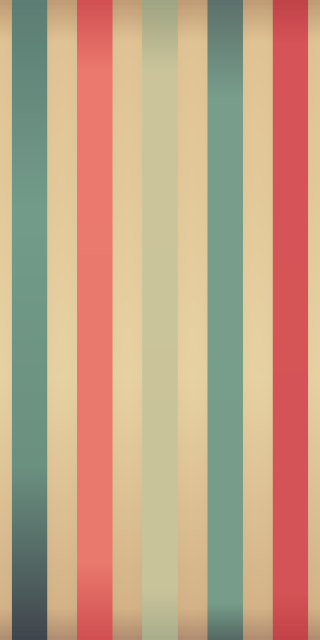
Write a Shadertoy shader that draws this pattern.

```glsl
const int STRIPES = 5;
const float PITCH = 0.2038;        // stripe spacing, in canvas widths
const float HALF_WIDTH = 0.0554;   // half a stripe, in canvas widths
const float EDGE_SHADE = 0.018;    // soft darkening of paper beside stripes
const float SHADE_REACH = 0.016;
const float BAND_AMOUNT = 0.006;   // faint horizontal banding near the ends

const vec3 PAPER_TOP = vec3(0.75, 0.61, 0.46);
const vec3 PAPER_HIGH = vec3(0.88, 0.765, 0.58);
const vec3 PAPER_GLOW = vec3(0.905, 0.82, 0.635);
const vec3 PAPER_LOW = vec3(0.83, 0.70, 0.53);
const vec3 PAPER_BOTTOM = vec3(0.69, 0.55, 0.44);

// Stripe colours, left to right: body, upper end, lower end
const vec3 BODY[STRIPES] = vec3[STRIPES](
    vec3(0.45, 0.61, 0.54), vec3(0.92, 0.475, 0.43), vec3(0.795, 0.77, 0.605),
    vec3(0.47, 0.62, 0.545), vec3(0.84, 0.33, 0.34));
const vec3 UPPER[STRIPES] = vec3[STRIPES](
    vec3(0.36, 0.49, 0.45), vec3(0.82, 0.31, 0.32), vec3(0.62, 0.64, 0.51),
    vec3(0.36, 0.44, 0.42), vec3(0.75, 0.26, 0.28));
const vec3 LOWER[STRIPES] = vec3[STRIPES](
    vec3(0.25, 0.27, 0.30), vec3(0.82, 0.31, 0.32), vec3(0.66, 0.68, 0.55),
    vec3(0.33, 0.41, 0.39), vec3(0.76, 0.26, 0.28));

// Fade lengths at the upper and lower ends, and mid-length dulling
const vec2 FADE[STRIPES] = vec2[STRIPES](
    vec2(0.33, 0.27), vec2(0.11, 0.12), vec2(0.11, 0.08),
    vec2(0.155, 0.06), vec2(0.07, 0.075));
const float DULLING[STRIPES] = float[STRIPES](0.075, 0.008, 0.008, 0.005, 0.012);

float ramp(float a, float b, float x) {
    return clamp((x - a) / (b - a), 0.0, 1.0);
}

// depth runs from 0 at the top to 1 at the bottom
vec3 paperColor(float depth) {
    vec3 color = mix(PAPER_TOP, PAPER_HIGH, ramp(0.0, 0.065, depth));
    color = mix(color, PAPER_GLOW, ramp(0.065, 0.59, depth));
    color = mix(color, PAPER_LOW, ramp(0.59, 0.95, depth));
    return mix(color, PAPER_BOTTOM, ramp(0.95, 1.0, depth));
}

vec3 stripeColor(int i, float depth) {
    vec3 color = BODY[i] * (1.0 - DULLING[i] * ramp(0.33, 0.72, depth));
    color = mix(UPPER[i], color, ramp(0.0, FADE[i].x, depth));
    return mix(color, LOWER[i], ramp(1.0 - FADE[i].y, 1.0, depth));
}

float endBanding(float depth) {
    float nearEnd = smoothstep(0.44, 0.5, abs(depth - 0.5));
    return nearEnd * (sin(depth * 800.0) + 0.5 * sin(depth * 491.0));
}

void mainImage(out vec4 fragColor, in vec2 fragCoord) {
    vec2 uv = fragCoord / iResolution.xy;
    float depth = 1.0 - uv.y;

    // Nearest stripe and signed distance to its edge
    float middle = 0.5 * float(STRIPES - 1);
    float cell = clamp(floor((uv.x - 0.5) / PITCH + middle + 0.5), 0.0, float(STRIPES - 1));
    float center = 0.5 + (cell - middle) * PITCH;
    float edge = abs(uv.x - center) - HALF_WIDTH;
    float pixel = 1.0 / iResolution.x;
    float coverage = 1.0 - smoothstep(-0.5 * pixel, 0.5 * pixel, edge);

    // Paper, with gentle shading next to each stripe
    vec3 color = paperColor(depth);
    color *= 1.0 - EDGE_SHADE * exp(-max(edge, 0.0) / SHADE_REACH);

    color = mix(color, stripeColor(int(cell), depth), coverage);
    color *= 1.0 + BAND_AMOUNT * endBanding(depth);
    fragColor = vec4(color, 1.0);
}
```
